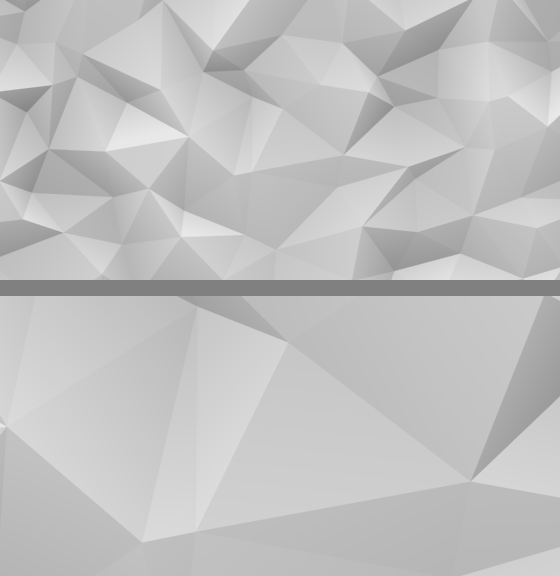
Top, the full canvas; bottom, a detail of the centre.
Write a Shadertoy shader that draws this background.

```glsl
const float CELLS_PER_HEIGHT = 5.5;
const float GRID_TURN = 0.42;
const float JITTER = 0.84;
const float RELIEF = 0.8;
const vec2 LIGHT = vec2(-0.28, 0.96);

vec3 hash3(vec2 p) {
    vec3 q = fract(p.xyx * vec3(0.1031, 0.1030, 0.0973));
    q += dot(q, q.yxz + 33.33);
    return fract((q.xxy + q.yzz) * q.zyx);
}

float cross2(vec2 a, vec2 b) {
    return a.x * b.y - a.y * b.x;
}

// Jittered grid point: position in xy, height in z
vec3 meshVertex(vec2 id) {
    vec3 h = hash3(id + 57.0);
    return vec3(id + (h.xy - 0.5) * JITTER, h.z * RELIEF);
}

// Grey tone in x, antialiased coverage in y; corners run counterclockwise
vec2 facet(vec2 p, vec3 a, vec3 b, vec3 c, vec2 light, float soft) {
    vec2 pa = a.xy - p, pb = b.xy - p, pc = c.xy - p;
    vec3 areas = vec3(cross2(pb, pc), cross2(pc, pa), cross2(pa, pb));
    vec3 sides = vec3(length(pc - pb), length(pa - pc), length(pb - pa));
    vec3 dist = areas / sides;
    float inside = min(dist.x, min(dist.y, dist.z));
    float coverage = clamp(inside / soft + 0.5, 0.0, 1.0);

    // Flat lighting plus a soft darkening toward the valleys
    vec3 normal = normalize(cross(b - a, c - a));
    float total = max(areas.x + areas.y + areas.z, 1e-4);
    float height = dot(areas, vec3(a.z, b.z, c.z)) / (total * RELIEF);
    float occlusion = clamp(height, 0.0, 1.0) - 0.5;
    float tone = 0.745 + 0.215 * dot(normal.xy, light) + 0.15 * occlusion;
    return vec2(clamp(tone, 0.50, 0.91), coverage);
}

// True when the Delaunay rule joins corners a and c of the quad
bool splitsAlongAC(vec2 a, vec2 b, vec2 c, vec2 d) {
    vec2 ab = b - a, ad = d - a, cd = d - c, cb = b - c;
    return cross2(ab, ad) * dot(cd, cb) + dot(ab, ad) * cross2(cd, cb) < 0.0;
}

float lowPolyTone(vec2 p, vec2 light, float soft) {
    vec2 cell = floor(p);
    vec2 sum = vec2(0.0);
    for (int y = -1; y <= 1; y++) {
        for (int x = -1; x <= 1; x++) {
            vec2 id = cell + vec2(x, y);
            vec3 a = meshVertex(id);
            vec3 b = meshVertex(id + vec2(1.0, 0.0));
            vec3 c = meshVertex(id + vec2(1.0, 1.0));
            vec3 d = meshVertex(id + vec2(0.0, 1.0));
            bool ac = splitsAlongAC(a.xy, b.xy, c.xy, d.xy);
            vec2 first = ac ? facet(p, a, b, c, light, soft)
                            : facet(p, a, b, d, light, soft);
            vec2 second = ac ? facet(p, a, c, d, light, soft)
                             : facet(p, b, c, d, light, soft);
            sum += vec2(first.x, 1.0) * first.y;
            sum += vec2(second.x, 1.0) * second.y;
        }
    }
    return sum.x / max(sum.y, 1e-4);
}

void mainImage(out vec4 fragColor, in vec2 fragCoord) {
    vec2 uv = fragCoord / iResolution.y;
    float cs = cos(GRID_TURN), sn = sin(GRID_TURN);
    mat2 turn = mat2(cs, sn, -sn, cs);

    // The light turns with the mesh, so it keeps its direction on the canvas
    vec2 p = turn * uv * CELLS_PER_HEIGHT;
    float soft = 1.2 * CELLS_PER_HEIGHT / iResolution.y;
    float tone = lowPolyTone(p, turn * LIGHT, soft);
    fragColor = vec4(vec3(tone), 1.0);
}
```
